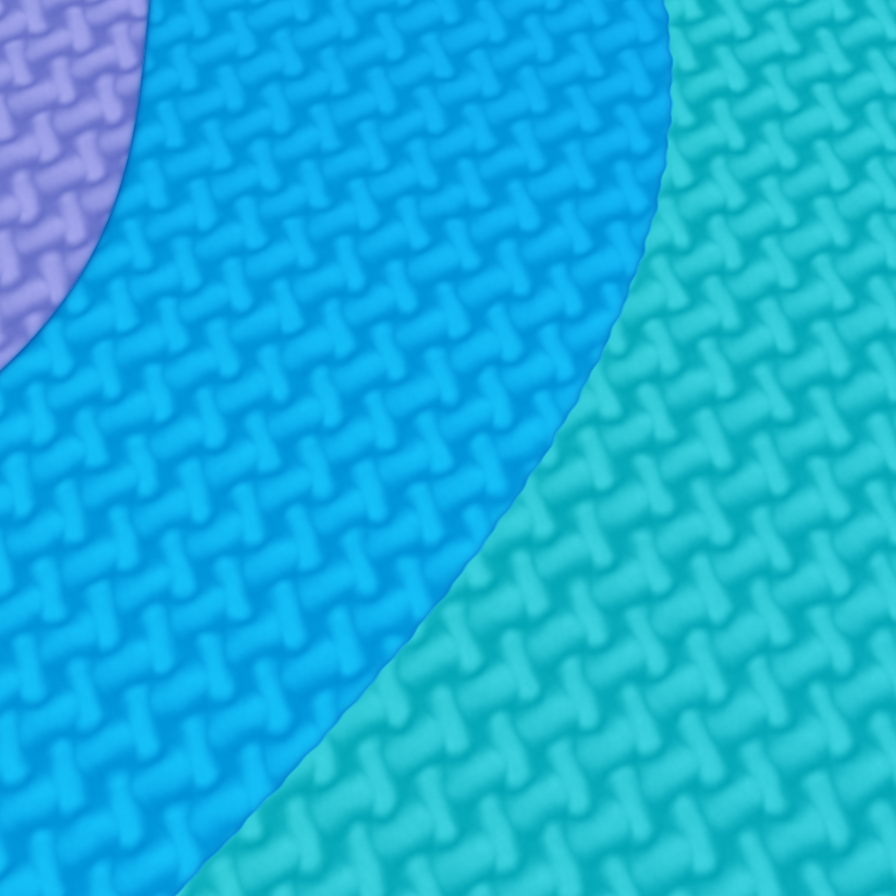
Give the GLSL for this texture, as a three.js fragment shader.

```glsl
varying vec2 vUv;

// Weave lattice and its two kinds of raised strand
const vec2 STEP_A = vec2(0.061, -0.027);
const vec2 STEP_B = vec2(-0.0716, -0.052);
const vec2 NUB_HALF = vec2(0.0075, -0.022);
const vec2 BAR_HALF = vec2(0.018, 0.0095);
const float BAR_SHIFT = 0.46;
const float NUB_RADIUS = 0.0142;
const float BAR_RADIUS = 0.0182;
const float JITTER = 0.0022;
const float PERSPECTIVE = 0.3;

// Lighting
const vec2 LIGHT_STEP = vec2(-0.004, 0.006);
const float RELIEF = 0.42;
const float EDGE_SOFT = 0.0019;

// Foam colours
const vec3 TEAL_PIT = vec3(0.02, 0.66, 0.72);
const vec3 TEAL_TOP = vec3(0.26, 0.84, 0.89);
const vec3 BLUE_PIT = vec3(0.0, 0.58, 0.85);
const vec3 BLUE_TOP = vec3(0.09, 0.775, 0.985);
const vec3 LILAC_PIT = vec3(0.41, 0.45, 0.79);
const vec3 LILAC_TOP = vec3(0.66, 0.67, 0.94);
const vec3 SEAM = vec3(0.03, 0.34, 0.68);

// Rounded strand: distance to a segment turned into a soft mound
float strand(vec2 p, vec2 halfAxis, float radius) {
  float along = clamp(dot(p, halfAxis) / dot(halfAxis, halfAxis), -1.0, 1.0);
  float d = length(p - halfAxis * along) / radius;
  return exp(-pow(d, 2.4)) * (0.88 + 0.12 * along);
}

// Strands blended with a soft maximum so that they melt together
float weaveHeight(vec2 p) {
  float det = STEP_A.x * STEP_B.y - STEP_A.y * STEP_B.x;
  vec2 cell = vec2(p.x * STEP_B.y - p.y * STEP_B.x,
                   STEP_A.x * p.y - STEP_A.y * p.x) / det;
  cell = floor(cell + 0.5);
  float total = 0.0;
  for (int i = -1; i <= 1; i++) {
    for (int j = -1; j <= 1; j++) {
      vec2 id = cell + vec2(float(i), float(j));
      vec2 wobble = JITTER * sin(id * 12.7 + id.yx * 7.3);
      vec2 local = p - STEP_A * id.x - STEP_B * id.y - wobble;
      float nub = strand(local, NUB_HALF, NUB_RADIUS);
      float bar = 0.85 * strand(local - STEP_B * BAR_SHIFT, BAR_HALF, BAR_RADIUS);
      total += pow(nub, 5.0) + pow(bar, 5.0);
    }
  }
  return pow(total + 1e-6, 0.2);
}

// Perspective plus a slight waviness of the foam
vec2 weaveSpace(vec2 uv) {
  vec2 d = uv - 0.5;
  d /= 1.0 - PERSPECTIVE * d.y;
  d += 0.0016 * sin(d.yx * vec2(101.0, 93.0) + 2.0 * sin(d * 67.0));
  return d - vec2(-0.015, 0.006);
}

// Signed distances, positive to the right of each seam
float tealSeam(vec2 p) {
  float y = p.y;
  float x = 0.195 + y * (0.975 + y * (-0.128 - 0.30 * y));
  float slope = 0.975 - 0.256 * y - 0.9 * y * y;
  float ragged = 0.0011 * sin(y * 117.0) + 0.0008 * sin(y * 263.0 + 1.0);
  return (p.x - x - ragged) / sqrt(1.0 + slope * slope);
}

float lilacSeam(vec2 p) {
  float t = p.y - 0.586;
  float x = t * (1.084 + t * (-2.565 + 2.22 * t));
  float slope = 1.084 + t * (-5.13 + 6.66 * t);
  return (p.x - x) / sqrt(1.0 + slope * slope);
}

// Layered sines for the uneven skin
float mottle(vec2 p) {
  float sum = 0.0;
  float gain = 0.5;
  for (int i = 0; i < 4; i++) {
    p = mat2(0.8, 0.6, -0.6, 0.8) * p * 1.7;
    sum += gain * sin(p.x * 75.0 + 2.0 * sin(p.y * 41.0)) * sin(p.y * 83.0);
    gain *= 0.8;
  }
  return sum;
}

void main() {
  float tealSide = tealSeam(vUv);
  float lilacSide = lilacSeam(vUv);
  float teal = smoothstep(-EDGE_SOFT, EDGE_SOFT, tealSide);
  float lilac = 1.0 - smoothstep(-EDGE_SOFT, EDGE_SOFT, lilacSide);

  // Each piece carries its own placement of the weave
  vec2 p = weaveSpace(vUv);
  p += step(0.0, tealSide) * vec2(0.012, 0.018);
  p += step(lilacSide, 0.0) * vec2(0.021, -0.007);

  // Height, directional light and skin
  float height = weaveHeight(p);
  float slope = height - weaveHeight(p + LIGHT_STEP);
  float shade = 0.04 + 0.8 * smoothstep(0.0, 1.0, height) + RELIEF * slope;
  shade += 0.05 * mottle(vUv);
  shade = mix(shade, 0.72, 0.5 * exp(-abs(tealSide) / 0.007));

  vec3 blueTop = BLUE_TOP - vec3(0.0, 0.05, 0.01) * smoothstep(0.45, 1.0, vUv.y);
  vec3 color = mix(BLUE_PIT, blueTop, shade);
  color = mix(color, mix(TEAL_PIT, TEAL_TOP, shade), teal);
  color = mix(color, mix(LILAC_PIT, LILAC_TOP, shade), lilac);

  // Shadowed grooves on the blue side of both seams
  float tealGroove = exp(-abs(tealSide + 0.002) / 0.003) * (1.0 - teal);
  float lilacGroove = exp(-abs(lilacSide - 0.001) / 0.003);
  color = mix(color, SEAM, 0.35 * tealGroove);
  color = mix(color, SEAM, 0.8 * lilacGroove);

  gl_FragColor = vec4(clamp(color, 0.0, 1.0), 1.0);
}
```
